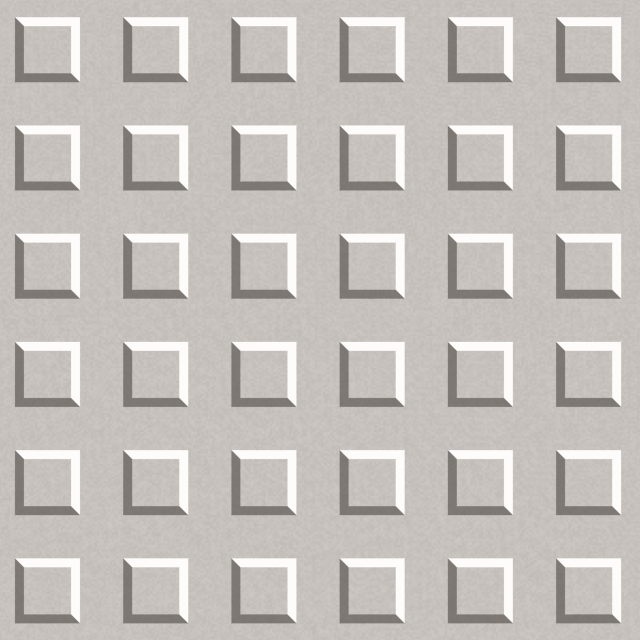
A WebGL 1 fragment shader for this pattern:

```glsl
precision highp float;
// A six by six grid of raised square studs on grainy warm grey stone.
// Each stud is a square distance field whose bevel is split along one diagonal
// into a lit half (top, right) and a shaded half (left, bottom).

uniform vec2 u_resolution;

#define PITCH 0.1691
#define FIRST_STUD vec2(0.0742, 0.0768)
#define HALF_SIZE 0.0508
#define BEVEL 0.0140
#define SOFTNESS 0.0010
#define GRAIN_CELLS 300.0
#define GRAIN_AMOUNT 0.055
#define STONE vec3(0.776, 0.757, 0.737)
#define LIT vec3(0.995, 0.990, 0.985)
#define SHADED vec3(0.490, 0.470, 0.450)

float hash(vec2 p) {
  return fract(sin(dot(p, vec2(127.1, 311.7))) * 43758.5453);
}

float valueNoise(vec2 p) {
  vec2 cell = floor(p);
  vec2 f = fract(p);
  f = f * f * (3.0 - 2.0 * f);
  float low = mix(hash(cell), hash(cell + vec2(1.0, 0.0)), f.x);
  float high = mix(hash(cell + vec2(0.0, 1.0)), hash(cell + 1.0), f.x);
  return mix(low, high, f.y);
}

// Fine speckle with a weaker, broader mottling, centred on zero
float stoneGrain(vec2 uv) {
  float fine = valueNoise(uv * GRAIN_CELLS) - 0.5;
  float broad = valueNoise(uv * GRAIN_CELLS * 0.3 + 17.0) - 0.5;
  return fine * 0.75 + broad * 0.25;
}

// Coverage of the side where the signed distance is negative
float inside(float distance, float blur) {
  return 1.0 - smoothstep(-blur, blur, distance);
}

void main() {
  vec2 uv = gl_FragCoord.xy / u_resolution;
  float blur = max(SOFTNESS, 0.75 / min(u_resolution.x, u_resolution.y));

  // Position relative to the nearest stud centre
  vec2 p = mod(uv - FIRST_STUD + 0.5 * PITCH, PITCH) - 0.5 * PITCH;
  float edge = max(abs(p.x), abs(p.y)) - HALF_SIZE;

  // The bevel is the outer square without the flat face
  float bevel = inside(edge, blur) * (1.0 - inside(edge + BEVEL, blur));
  float lit = inside(-(p.x + p.y) * 0.7071, blur);
  vec3 bevelColor = mix(SHADED, LIT, lit);

  // Grain shows on the stone and faintly on the shaded bevel
  float grain = stoneGrain(uv) * GRAIN_AMOUNT;
  vec3 color = mix(STONE + grain, bevelColor + grain * 0.4 * (1.0 - lit), bevel);
  gl_FragColor = vec4(color, 1.0);
}
```
